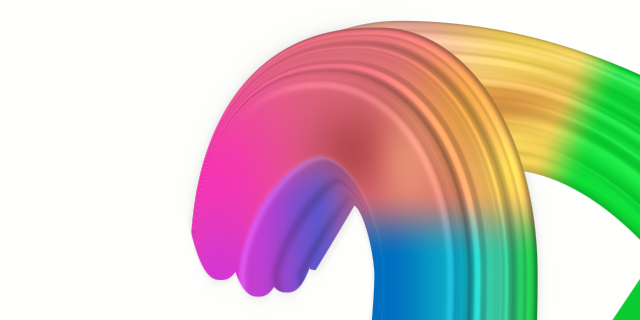
Give the GLSL for this background, as a Shadertoy shader.

```glsl
// A glossy rainbow ribbon arching over white, with a second band sweeping right.

const vec3 PAPER = vec3(0.995, 0.995, 0.99);
const vec3 SALMON = vec3(0.86, 0.43, 0.46);
const vec3 PINK = vec3(0.97, 0.21, 0.69);
const vec3 MAGENTA = vec3(0.84, 0.21, 0.82);
const vec3 INDIGO = vec3(0.36, 0.34, 0.80);
const vec3 ORANGE = vec3(0.88, 0.60, 0.27);
const vec3 YELLOW = vec3(0.92, 0.79, 0.32);
const vec3 GREEN = vec3(0.04, 0.84, 0.20);
const vec3 BLUE = vec3(0.0, 0.43, 0.75);
const vec3 CYAN = vec3(0.04, 0.66, 0.78);

float hash(vec2 p) {
    return fract(sin(dot(p, vec2(127.1, 311.7))) * 43758.5);
}

float noise(vec2 p) {
    vec2 i = floor(p), f = fract(p);
    f = f * f * (3.0 - 2.0 * f);
    float low = mix(hash(i), hash(i + vec2(1, 0)), f.x);
    float high = mix(hash(i + vec2(0, 1)), hash(i + vec2(1, 1)), f.x);
    return mix(low, high, f.y);
}

// Antialiased coverage of the region where f is positive
float cover(float f) {
    return clamp(0.5 + f / max(fwidth(f), 1e-5), 0.0, 1.0);
}

float ridge(float x, float at, float width) {
    float d = (x - at) / width;
    return exp(-d * d);
}

// Blend a soft elliptical patch of colour
vec3 tint(vec3 base, vec2 p, vec2 centre, vec2 radius, vec3 colour) {
    vec2 d = (p - centre) / radius;
    return mix(base, colour, exp(-dot(d, d)));
}

// Nested arches: v = 0 rim, 1 dome, 2 fingers, 3 hole. Negative when inside.
float arch(vec2 p, float v) {
    // centre x, left radius, right radius, height
    vec4 rim = vec4(1.185, 0.591, 0.495, 0.773);
    vec4 dome = vec4(1.003, 0.398, 0.417, 0.607);
    vec4 fingers = vec4(1.003, 0.255, 0.195, 0.372);
    vec4 hole = vec4(1.107, 0.130, 0.063, 0.216);
    vec4 k = v < 1.0 ? mix(rim, dome, v)
           : v < 2.0 ? mix(dome, fingers, v - 1.0) : mix(fingers, hole, v - 2.0);
    vec2 q = p - vec2(k.x, 0.141);
    if (q.y < 0.0) q.y *= 0.5;
    float inward = max(v - 1.0, 0.0);
    float power = q.x < 0.0 ? 2.35 - 0.68 * inward : 2.05 - 0.27 * inward;
    q = abs(q) / vec2(q.x < 0.0 ? k.y : k.z, k.w);
    return pow(q.x, power) + pow(q.y, power) - 1.0;
}

// Find which nested arch passes through p
float acrossRibbon(vec2 p) {
    float lo = -0.3, hi = 3.2;
    for (int i = 0; i < 18; i++) {
        float mid = 0.5 * (lo + hi);
        if (arch(p, mid) < 0.0) lo = mid; else hi = mid;
    }
    return lo;
}

// Rounded lower ends of the four folds
float fingerEnds(float x) {
    vec4 centre = vec4(0.690, 0.807, 0.896, 0.990);
    vec4 low = vec4(0.125, 0.073, 0.086, 0.156);
    vec4 y = low + 0.161 * pow(abs(x - centre) / 0.096, vec4(2.5));
    return min(min(y.x, y.y), min(y.z, y.w));
}

vec3 backColour(vec2 p, float u) {
    vec3 c = mix(vec3(0.91, 0.66, 0.58), YELLOW, smoothstep(1.28, 1.62, p.x));
    c = tint(c, p, vec2(1.57, 0.68), vec2(0.20, 0.07), ORANGE);
    c = mix(c, GREEN, smoothstep(1.86, 2.04, p.x + 0.39 * (1.0 - p.y)));
    float streak = noise(vec2(u * 16.0, p.x * 1.5)) + 0.5 * noise(vec2(u * 45.0, p.x * 2.0));
    c *= 0.86 + 0.2 * streak;
    c = mix(c, vec3(1.0), 0.22 * (1.0 - u) * smoothstep(0.5, 1.2, streak));
    return c * (1.0 - 0.15 * ridge(u, 1.0, 0.05) - 0.12 * ridge(u, 0.0, 0.012));
}

vec3 frontColour(vec2 p, float v) {
    float right = smoothstep(0.95, 1.4, p.x);
    vec3 c = tint(SALMON, p, vec2(0.66, 0.42), vec2(0.30, 0.36), PINK);
    c = tint(c, p, vec2(0.69, 0.14), vec2(0.20, 0.20), MAGENTA);
    c = tint(c, p, vec2(1.12, 0.53), vec2(0.15, 0.14), vec3(0.71, 0.28, 0.31));
    c = tint(c, p, vec2(1.46, 0.66), vec2(0.18, 0.22), ORANGE);
    c = tint(c, p, vec2(1.28, 0.48), vec2(0.09, 0.16), vec3(0.90, 0.56, 0.46));
    c = tint(c, p, vec2(1.59, 0.46), vec2(0.13, 0.20), YELLOW);
    // Cool lower right leg
    vec3 cool = mix(BLUE, CYAN, smoothstep(1.2, 1.42, p.x));
    cool = mix(cool, vec3(0.22, 0.78, 0.62), smoothstep(1.42, 1.55, p.x));
    cool = mix(cool, vec3(0.12, 0.72, 0.28), smoothstep(1.56, 1.66, p.x));
    c = mix(c, cool, smoothstep(0.41, 0.19, p.y) * smoothstep(1.04, 1.16, p.x));
    // Violet folds
    vec3 violet = mix(vec3(0.77, 0.24, 0.82), INDIGO, smoothstep(0.78, 1.02, p.x));
    float fold = smoothstep(1.97, 2.03, v) * smoothstep(1.18, 0.98, p.x);
    c = mix(c, violet, fold * smoothstep(0.62, 0.34, p.y));
    c += 0.10 * ridge(v, 2.04, 0.05) * (1.0 - right);
    c *= 1.0 - 0.16 * fold * (ridge(v, 2.5, 0.07) + ridge(v, 2.84, 0.06));
    // Glossy ribs between rim and dome
    float ribs = noise(vec2(v * 11.0, 3.0)) + 0.6 * noise(vec2(v * 27.0, 8.0)) - 0.8;
    float band = smoothstep(1.03, 0.97, v);
    c *= 1.0 + band * ribs * mix(0.16, 0.42, right);
    c *= 1.0 - mix(0.06, 0.24, right) * band * ridge(v, 0.97, 0.09);
    c += 0.10 * ridge(v, 1.06, 0.05) * smoothstep(0.7, 1.0, p.x);
    return c * (1.0 - 0.14 * ridge(v, 0.0, 0.035));
}

void mainImage(out vec4 fragColor, in vec2 fragCoord) {
    vec2 p = fragCoord / iResolution.y;
    float rim = arch(p, 0.0), hole = arch(p, 3.0);
    float ends = p.x > 1.07 ? 1.0 : p.y - fingerEnds(p.x);
    vec3 col = PAPER;

    // Soft halo
    float halo = exp(-max(max(rim, 0.0) * 22.0, max(-ends, 0.0) * 80.0));
    col -= 0.08 * halo * smoothstep(-0.3, 0.1, hole);

    // Back band and its return in the corner
    float fromPeak = p.x - 1.25;
    float top = 0.935 - (fromPeak < 0.0 ? 0.85 : 0.30) * fromPeak * fromPeak;
    float bottom = 0.471 - 1.15 * pow(max(p.x - 1.5625, 0.0), 2.0);
    float inBack = cover(top - p.y) * cover(p.y - bottom) * step(1.0, p.x);
    col = mix(col, backColour(p, (top - p.y) / (top - bottom)), inBack);
    col = mix(col, GREEN * 0.95, cover(p.x - 1.914 - 0.67 * p.y));

    // Front arch
    float inFront = cover(-rim) * cover(hole) * cover(ends);
    col = mix(col, frontColour(p, acrossRibbon(p)), inFront);
    fragColor = vec4(clamp(col, 0.0, 1.0), 1.0);
}
```
